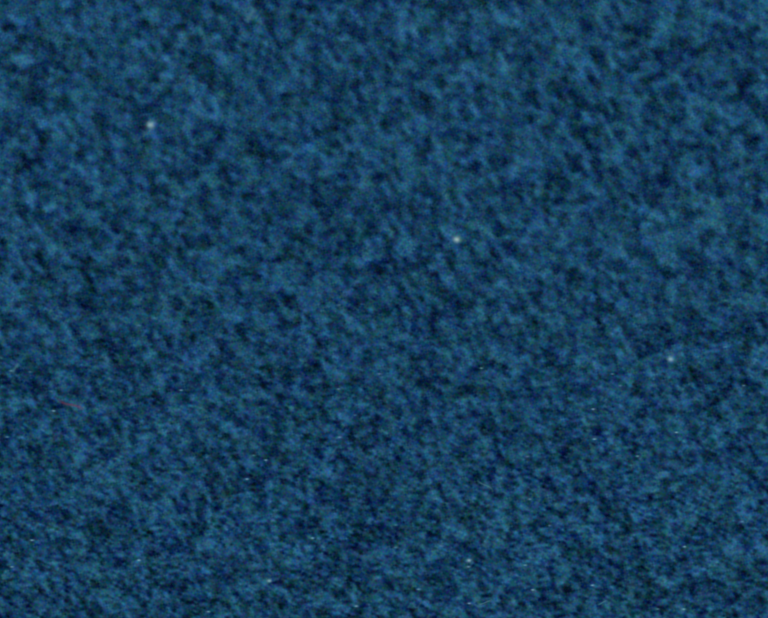
Write a WebGL 2 fragment shader that draws this texture.

```glsl
#version 300 es
precision highp float;

uniform vec2 u_resolution;
out vec4 fragColor;

// Colour: average cloth, one step of light, one step of hue
const vec3 CLOTH_MEAN = vec3(0.089, 0.242, 0.358);
const vec3 LIGHT_STEP = vec3(0.033, 0.062, 0.073);
const vec3 HUE_STEP = vec3(-0.002, -0.005, 0.018);
const vec3 GLINT_COLOR = vec3(0.50, 0.68, 0.74);
const vec3 LINT_COLOR = vec3(0.70, 0.82, 0.80);
const vec3 RED_FIBRE = vec3(0.48, 0.22, 0.30);
const vec3 PALE_FIBRE = vec3(0.30, 0.48, 0.52);

// Tuft frequencies, in cells per canvas height
const vec2 COARSE_FREQ = vec2(50.0, 46.0);
const vec2 MEDIUM_FREQ = vec2(92.0, 84.0);
const vec2 FINE_FREQ = vec2(145.0, 195.0);
const float BROAD_FREQ = 7.0;
const float GRAIN_FREQ = 310.0;

// Weights of coarse, medium, fine tufts: sharp near, soft far
const vec3 NEAR_WEIGHTS = vec3(0.27, 0.60, 0.62);
const vec3 FAR_WEIGHTS = vec3(0.44, 0.68, 0.20);
const float BROAD_WEIGHT = 0.10;
const float FAR_GLOW = 0.12;
const float GRAIN_AMOUNT = 0.021;
const float LEAN = 0.22;
const float WARP = 0.0008;
const float NOISE_GAIN = 2.33;   // brings value noise to unit deviation

uint scramble(uint v) {
    v = v * 747796405u + 2891336453u;
    v = ((v >> ((v >> 28u) + 4u)) ^ v) * 277803737u;
    return (v >> 22u) ^ v;
}

float hash(vec2 cell, float seed) {
    uvec2 c = uvec2(ivec2(cell));
    uint h = scramble(c.x + scramble(c.y + scramble(uint(seed))));
    return float(h >> 8u) / 16777216.0;
}

// Value noise with mean 0 and deviation near 1
float noise(vec2 p, float seed) {
    vec2 c = floor(p), f = fract(p);
    f = f * f * (3.0 - 2.0 * f);
    float low = mix(hash(c, seed), hash(c + vec2(1, 0), seed), f.x);
    float high = mix(hash(c + vec2(0, 1), seed), hash(c + vec2(1, 1), seed), f.x);
    return (mix(low, high, f.y) * 2.0 - 1.0) * NOISE_GAIN;
}

mat2 rotation(float a) {
    return mat2(cos(a), sin(a), -sin(a), cos(a));
}

// Soft dot at a random place in some of the cells
float specks(vec2 p, float size, float chance, vec2 radius, float seed) {
    vec2 c = floor(p / size);
    vec2 jitter = vec2(hash(c, seed), hash(c, seed + 1.0));
    vec2 d = (p - (c + 0.25 + 0.5 * jitter) * size) / radius;
    float present = step(hash(c, seed + 2.0), chance);
    return present * exp(-dot(d, d)) * mix(0.3, 1.0, hash(c, seed + 3.0));
}

// Short curved strand at a random angle in some of the cells
float fibres(vec2 p, float size, float chance, float width, float seed) {
    vec2 c = floor(p / size);
    vec2 d = p - (c + 0.5) * size;
    d = rotation(hash(c, seed) * 6.2832) * d;
    float halfLength = size * mix(0.05, 0.12, hash(c, seed + 1.0));
    d.y -= halfLength * 0.35 * sin(d.x / halfLength * 2.2);
    float along = 1.0 - smoothstep(0.4, 1.0, abs(d.x) / halfLength);
    float across = exp(-d.y * d.y / (width * width));
    return step(hash(c, seed + 2.0), chance) * along * across;
}

void main() {
    vec2 p = gl_FragCoord.xy / u_resolution.y;
    float far = smoothstep(0.05, 0.85, p.y);

    // Tufts, leaning and slightly warped to hide the lattice
    vec2 q = p + vec2(LEAN * p.y, 0.0);
    q += WARP * vec2(noise(p * 40.0, 1.0), noise(p * 40.0, 2.0));
    vec3 tufts = vec3(noise(rotation(0.45) * q * COARSE_FREQ, 3.0),
                      noise(rotation(-0.35) * q * MEDIUM_FREQ, 4.0),
                      noise(rotation(-0.15) * (q * FINE_FREQ), 5.0));
    float light = dot(tufts, mix(NEAR_WEIGHTS, FAR_WEIGHTS, far));
    light += BROAD_WEIGHT * noise(p * BROAD_FREQ, 6.0) + FAR_GLOW * (far - 0.5);

    // Dye variation
    float hue = 0.6 * noise(rotation(0.8) * p * 75.0, 7.0)
              + 0.7 * noise(rotation(0.2) * p * 150.0, 8.0);
    vec3 color = CLOTH_MEAN + LIGHT_STEP * light + HUE_STEP * hue;

    // Fine coloured grain
    vec2 g = rotation(0.6) * p * GRAIN_FREQ;
    color += GRAIN_AMOUNT * vec3(noise(g, 9.0), noise(g, 10.0), noise(g, 11.0));
    color = max(color, vec3(0.012, 0.055, 0.095));

    // Glints on near threads, then stray lint and fibres
    float glint = specks(p, 0.035, 0.11, vec2(0.0034, 0.0020), 20.0);
    color = mix(color, GLINT_COLOR, glint * 0.7 * (1.0 - smoothstep(0.3, 0.65, p.y)));
    vec2 lintRadius = mix(vec2(0.0040, 0.0030), vec2(0.0070, 0.0060), far);
    color = mix(color, LINT_COLOR, 0.8 * specks(p, 0.17, 0.12, lintRadius, 30.0));
    float strandWidth = mix(0.002, 0.005, far);
    color = mix(color, RED_FIBRE, 0.5 * fibres(p, 0.23, 0.05, strandWidth, 40.0));
    color = mix(color, PALE_FIBRE, 0.5 * fibres(p + 0.07, 0.19, 0.10, strandWidth, 50.0));

    fragColor = vec4(clamp(color, 0.0, 1.0), 1.0);
}
```
